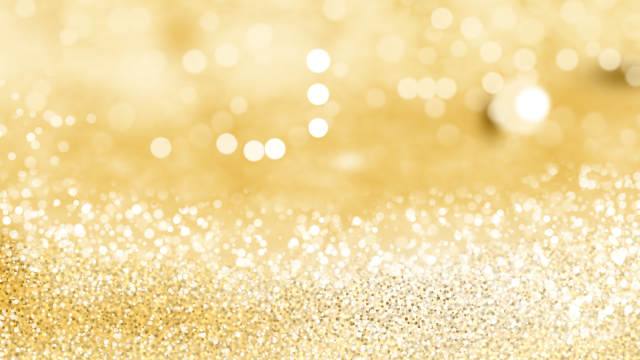
Give the GLSL for this background, as a Shadertoy shader.

```glsl
// Golden glitter field fading into soft, warm bokeh lights.

vec2 hash2(vec2 p) {
    vec3 q = fract(vec3(p.xyx) * vec3(0.1031, 0.1030, 0.0973));
    q += dot(q, q.yzx + 33.33);
    return fract((q.xx + q.yz) * q.zy);
}

float gradientNoise(vec2 p) {
    vec2 i = floor(p), f = fract(p), e = vec2(0.0, 1.0);
    vec2 u = f * f * (3.0 - 2.0 * f);
    float a = dot(hash2(i) - 0.5, f);
    float b = dot(hash2(i + e.yx) - 0.5, f - e.yx);
    float c = dot(hash2(i + e.xy) - 0.5, f - e.xy);
    float d = dot(hash2(i + e.yy) - 0.5, f - e.yy);
    return 2.0 * mix(mix(a, b, u.x), mix(c, d, u.x), u.y);
}

float fbm(vec2 p) {
    float sum = 0.0, amp = 0.6;
    for (int i = 0; i < 4; i++) {
        sum += amp * gradientNoise(p);
        p = p * 2.03 + 17.0;
        amp *= 0.55;
    }
    return sum;
}

float glow(vec2 p, vec2 centre, vec2 size) {
    vec2 d = (p - centre) / size;
    return exp(-dot(d, d));
}

float disc(vec2 p, vec2 centre, float radius, float blur) {
    float w = max(radius * blur, 0.8 / iResolution.y);
    return 1.0 - smoothstep(radius - w, radius + w, length(p - centre));
}

// Jittered discs, one per grid cell; density is the share of lit cells.
float scatter(vec2 p, float cell, float radius, float blur, float density, float seed) {
    vec2 base = floor(p / cell);
    float light = 0.0;
    for (int y = -1; y <= 1; y++)
    for (int x = -1; x <= 1; x++) {
        vec2 id = base + vec2(x, y);
        vec2 jitter = hash2(id + seed), kind = hash2(id + seed + 71.7);
        float lit = smoothstep(0.0, 0.12, density - kind.x);
        float r = radius * (0.6 + 0.55 * kind.y);
        light = max(light, lit * (0.5 + 0.5 * jitter.y) * disc(p, (id + jitter) * cell, r, blur));
    }
    return light;
}

void mainImage(out vec4 fragColor, in vec2 fragCoord) {
    vec2 p = fragCoord / iResolution.y;
    p.x *= 1.7778 * iResolution.y / iResolution.x;
    vec3 cream = vec3(0.99, 0.94, 0.80), white = vec3(1.0, 0.985, 0.94);
    vec3 gold = vec3(0.90, 0.72, 0.31), brown = vec3(0.58, 0.42, 0.10);

    // Blurred backdrop
    float cloud = fbm(p * vec2(5.5, 7.0) + 3.0);
    vec3 col = mix(vec3(0.945, 0.815, 0.49), vec3(0.965, 0.875, 0.62), smoothstep(0.55, 0.9, p.y));
    col = mix(col, gold, clamp(cloud * 1.5, 0.0, 0.6));
    col = mix(col, cream, clamp(-cloud * 1.5, 0.0, 0.6));
    col = mix(col, cream, 0.80 * glow(p, vec2(0.40, 0.80), vec2(0.15, 0.11)));
    col = mix(col, cream, 0.75 * glow(p, vec2(0.76, 0.88), vec2(0.20, 0.13)));
    col = mix(col, cream, 0.70 * glow(p, vec2(0.03, 0.88), vec2(0.20, 0.18)));
    col = mix(col, gold, 0.60 * glow(p, vec2(0.50, 0.90), vec2(0.06, 0.07)));
    col = mix(col, gold, 0.60 * glow(p, vec2(1.62, 0.72), vec2(0.22, 0.08)));
    col = mix(col, gold, 0.50 * glow(p, vec2(1.20, 0.67), vec2(0.20, 0.07)));
    col = mix(col, brown, 0.80 * glow(p, vec2(1.365, 0.675), vec2(0.035, 0.055)));
    col = mix(col, brown, 0.65 * glow(p, vec2(1.73, 0.79), vec2(0.09, 0.04)));
    col = mix(col, white, 0.60 * glow(p, vec2(0.965, 0.55), vec2(0.05, 0.028)));

    // Faint bokeh and the small lights along the left edge
    float upper = smoothstep(0.5, 0.75, p.y);
    col = mix(col, cream, 0.6 * upper * scatter(p, 0.09, 0.034, 0.25, 0.65, 5.0));
    float leftEdge = glow(p, vec2(0.06, 0.64), vec2(0.16, 0.14));
    col = mix(col, white, 0.9 * sqrt(leftEdge) * scatter(p, 0.045, 0.015, 0.25, 0.75 * leftEdge, 9.0));

    // Bright bokeh strung along rows and arcs
    float strong = 0.0, faint = 0.0;
    for (int i = 0; i < 4; i++) {
        float k = float(i), a = 1.57 - 0.6 * k;
        strong = max(strong, (0.6 + 0.13 * k) * disc(p, vec2(0.447 + 0.183 * sqrt(k), 0.59 + 0.012 * sin(k * 2.0)), 0.029, 0.12));
        faint = max(faint, disc(p, vec2(1.227, 0.803) + 0.146 * vec2(cos(a), sin(a)), 0.030, 0.15));
        if (i == 3) break;
        strong = max(strong, disc(p, vec2(0.884, 0.831 - 0.093 * k), 0.033 - 0.003 * k, 0.1));
        faint = max(faint, disc(p, vec2(1.134 + 0.052 * k, 0.755), 0.030, 0.2));
        faint = max(faint, 0.9 * disc(p, vec2(1.458 + 0.118 * k, 0.835), 0.031, 0.2));
        faint = max(faint, disc(p, vec2(0.54 + 0.09 * k, 0.829 + 0.018 * k * k), 0.033, 0.18));
    }
    col = mix(col, cream, 0.75 * faint);
    col = mix(col, white, 0.95 * strong);

    // Large lamp at the right
    col = mix(col, cream, 0.85 * disc(p, vec2(1.445, 0.705), 0.080, 0.25));
    col = mix(col, white, disc(p, vec2(1.479, 0.71), 0.046, 0.3));

    // Glitter ground: its far edge rises toward both sides
    float depth = 0.42 + 0.12 * pow(abs(p.x - 0.85) / 0.9, 2.0) + 0.08 * cloud - p.y;
    float ground = smoothstep(-0.04, 0.16, depth), near = smoothstep(0.10, 0.24, depth);
    float clump = fbm(p * 13.0 + 40.0), right = smoothstep(1.25, 1.65, p.x);
    float pale = glow(p, vec2(1.25, 0.18), vec2(0.5, 0.20));
    float rich = min(1.0, glow(p, vec2(0.0, 0.24), vec2(0.11, 0.16)) + 0.7 * glow(p, vec2(0.36, 0.10), vec2(0.40, 0.08)));
    float coarse = min(1.0, rich + glow(p, vec2(1.13, 0.14), vec2(0.30, 0.12)));
    col = mix(col, vec3(0.96, 0.86, 0.61), 0.7 * ground);
    col = mix(col, vec3(0.96, 0.90, 0.78), 0.8 * pale * ground);
    col = mix(col, gold, 0.8 * rich * ground);
    col *= 1.0 + near * (0.3 * gradientNoise(p * 95.0) - 0.1 * clump);

    // Dark flecks, then sparkles that shrink toward the viewer
    col = mix(col, brown, near * (0.25 + 0.6 * coarse) * scatter(p, 0.0115, 0.0038, 0.4, 0.3 + 0.3 * coarse, 31.0));
    float band = smoothstep(-0.06, 0.05, depth) * (1.0 - smoothstep(0.14, 0.27, depth - 0.25 * right));
    float lit = 0.5 + 0.7 * clump;
    col = mix(col, cream, 0.45 * band * smoothstep(-0.1, 0.3, clump));
    col = mix(col, cream, 0.8 * band * scatter(p, 0.034, 0.015, 0.35, lit, 43.0));
    col = mix(col, white, band * scatter(p, 0.028, 0.0125, 0.3, lit, 57.0));
    col = mix(col, white, 0.9 * ground * scatter(p, 0.018, 0.0068, 0.35, lit - 0.3 * rich, 63.0));
    col = mix(col, white, 0.95 * near * scatter(p, 0.0105, 0.0038, 0.4, 0.35 + 0.25 * pale + 0.3 * clump, 87.0));

    // Contrast about the mean gold
    col = mix(vec3(0.955, 0.86, 0.62), col, 1.22);
    fragColor = vec4(clamp(col, 0.0, 1.0), 1.0);
}
```
